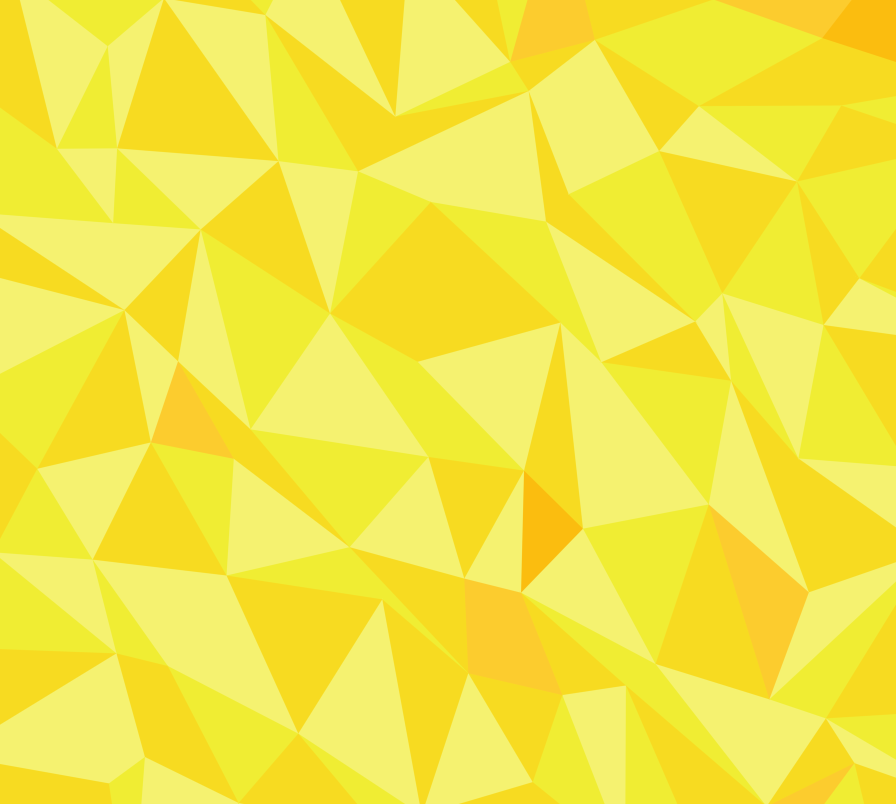
A WebGL 1 fragment shader for this background:

```glsl
precision highp float;
// Low-poly mosaic of flat yellow, lime, cream and amber triangles.
// A jittered lattice forms quads, each split along one diagonal; a triangle's
// tone avoids those above and below it, and edges are blended by coverage.

uniform vec2 u_resolution;

vec2 hash2(vec2 p) {
  vec3 q = fract(vec3(p.xyx) * vec3(0.1031, 0.1030, 0.0973));
  q += dot(q, q.yzx + 33.33);
  return fract((q.xx + q.yz) * q.zy);
}

// Lattice point, kept inside its own cell so that quads never self-intersect
vec2 vertex(vec2 id) {
  return id + 0.5 + 0.86 * (hash2(id) - 0.5);
}

float cross2(vec2 a, vec2 b) {
  return a.x * b.y - a.y * b.x;
}

float signedArea(vec2 a, vec2 b, vec2 c) {
  return cross2(b - a, c - a);
}

// Distance from the line a-b, positive on its left
float edgeDistance(vec2 p, vec2 a, vec2 b) {
  return cross2(b - a, p - a) / max(length(b - a), 0.0001);
}

float coverage(vec2 p, vec2 a, vec2 b, vec2 c, float pixel) {
  float inside = min(edgeDistance(p, a, b),
                     min(edgeDistance(p, b, c), edgeDistance(p, c, a)));
  return smoothstep(-0.7 * pixel, 0.7 * pixel, inside);
}

// Tone index 0..2 of the lower triangle in a quad
float lowerTone(vec2 id) {
  return floor(2.999 * hash2(id + 71.0).x);
}

// Tone of the upper triangle, unlike the lower ones on both sides of it
float upperTone(vec2 id) {
  float below = lowerTone(id);
  float above = lowerTone(id + vec2(0.0, 1.0));
  float pick = floor(1.999 * hash2(id + 71.0).y);
  return below == above ? mod(below + 1.0 + pick, 3.0) : 3.0 - below - above;
}

// Some cream and lime triangles turn amber, a few deep orange
vec3 palette(float tone, float accent) {
  if (tone < 0.5) return vec3(0.97, 0.86, 0.13);
  if (accent < 0.018) return vec3(0.985, 0.74, 0.06);
  if (accent < 0.16) return vec3(0.99, 0.80, 0.18);
  return tone < 1.5 ? vec3(0.96, 0.95, 0.44) : vec3(0.94, 0.93, 0.20);
}

void main() {
  float pixel = 7.6 / u_resolution.y;
  vec2 p = mat2(0.955, 0.296, -0.296, 0.955) * gl_FragCoord.xy * pixel + 40.0;
  vec2 cell = floor(p);
  vec3 color = vec3(0.0);
  float total = 0.0;

  // Only four quads can reach this cell
  for (int j = -1; j <= 0; j++) {
    for (int i = -1; i <= 0; i++) {
      vec2 id = cell + vec2(float(i), float(j));
      vec2 a = vertex(id);
      vec2 b = vertex(id + vec2(1.0, 0.0));
      vec2 c = vertex(id + vec2(1.0, 1.0));
      vec2 d = vertex(id + vec2(0.0, 1.0));

      // Choose a valid diagonal, favouring the falling one
      float falling = min(signedArea(a, b, d), signedArea(b, c, d));
      float rising = min(signedArea(a, b, c), signedArea(a, c, d));
      bool useFalling = falling * mix(0.6, 3.0, hash2(id + 19.0).x) > rising;
      vec2 lowerTip = useFalling ? d : c;
      vec2 upperTip = useFalling ? b : a;

      vec2 accent = hash2(id + 137.0);
      float lower = coverage(p, a, b, lowerTip, pixel);
      float upper = coverage(p, upperTip, c, d, pixel);
      color += lower * palette(lowerTone(id), accent.x);
      color += upper * palette(upperTone(id), accent.y);
      total += lower + upper;
    }
  }
  gl_FragColor = vec4(color / max(total, 0.001), 1.0);
}
```
